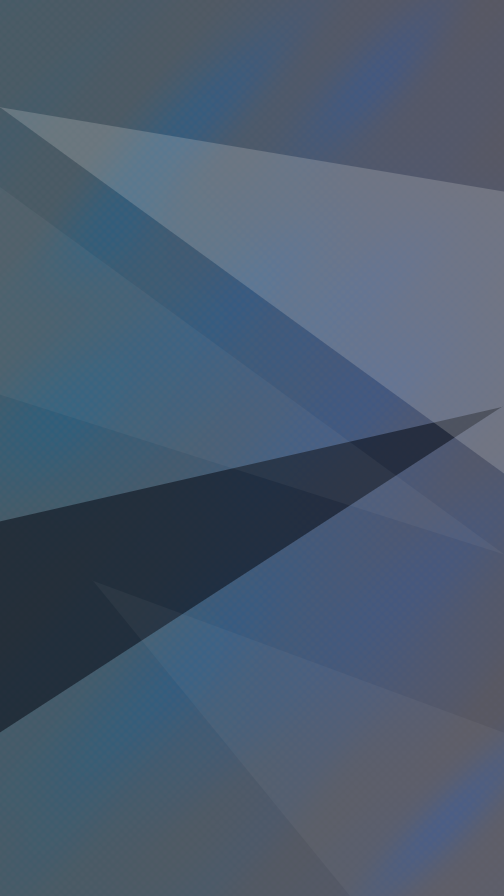
Write a Shadertoy shader that draws this background.

```glsl
// Draws translucent light and dark shards over a dotted slate-blue backdrop with diagonal glows.

const vec3 TEAL = vec3(0.155, 0.375, 0.505);
const vec3 INDIGO = vec3(0.245, 0.345, 0.54);
const vec3 GREY_LEFT = vec3(0.285, 0.355, 0.395);
const vec3 GREY_RIGHT = vec3(0.345, 0.345, 0.385);
const vec3 DOT_COLOR = vec3(0.36, 0.36, 0.43);
const vec3 SHADE = vec3(0.03, 0.05, 0.09);
const vec3 SHEEN = vec3(0.88, 0.88, 0.87);

const float DOT_CELLS = 58.0;      // dots across the width
const float DOT_STRENGTH = 0.26;
const float GLOW_STRENGTH = 0.72;
const float NOISE_STRENGTH = 0.22;
const float SHADE_ALPHA = 0.56;
const float LIGHT_ALPHA = 0.21;
const float BAND_ALPHA = 0.05;
const float FAINT_ALPHA = 0.045;

// Diagonal glows: centre xy, half length, half width
const int GLOW_COUNT = 9;
const vec4 GLOWS[GLOW_COUNT] = vec4[](
    vec4(0.42, 1.57, 0.25, 0.08), vec4(0.72, 1.60, 0.22, 0.06),
    vec4(0.23, 1.31, 0.16, 0.08), vec4(0.48, 1.18, 0.35, 0.20),
    vec4(0.14, 0.95, 0.20, 0.13), vec4(0.70, 1.03, 0.38, 0.20),
    vec4(0.39, 0.48, 0.42, 0.16), vec4(0.76, 0.57, 0.34, 0.18),
    vec4(0.90, 0.16, 0.25, 0.05));

vec2 gradientAt(vec2 cell) {
    float h = fract(sin(dot(cell, vec2(127.1, 311.7))) * 43758.5);
    return vec2(cos(6.2832 * h), sin(6.2832 * h));
}

float gradientNoise(vec2 p) {
    vec2 i = floor(p), f = fract(p);
    vec2 u = f * f * f * (f * (f * 6.0 - 15.0) + 10.0);
    vec2 e = vec2(0.0, 1.0);
    float low = mix(dot(gradientAt(i), f), dot(gradientAt(i + e.yx), f - e.yx), u.x);
    float high = mix(dot(gradientAt(i + e.xy), f - e.xy), dot(gradientAt(i + e.yy), f - e.yy), u.x);
    return mix(low, high, u.y);
}

// Rotates so that x runs along the up-right diagonal
vec2 toDiagonal(vec2 p) {
    return vec2(p.x + p.y, p.y - p.x) * 0.7071;
}

float cross2(vec2 a, vec2 b) {
    return a.x * b.y - a.y * b.x;
}

float edgeDistance(vec2 p, vec2 a, vec2 b) {
    return cross2(p - a, normalize(b - a));
}

// Antialiased coverage of a triangle of either winding
float triangle(vec2 p, vec2 a, vec2 b, vec2 c) {
    float winding = sign(cross2(b - a, c - a));
    float d = max(winding * edgeDistance(p, a, b),
              max(winding * edgeDistance(p, b, c), winding * edgeDistance(p, c, a)));
    return clamp(0.5 - d * iResolution.x, 0.0, 1.0);
}

// How blue the backdrop is: joined glows broken up by streaky noise
float blueness(vec2 p) {
    float rest = 1.0;
    for (int i = 0; i < GLOW_COUNT; i++) {
        vec2 q = toDiagonal(p - GLOWS[i].xy) / GLOWS[i].zw;
        rest *= 1.0 - GLOW_STRENGTH * exp(-dot(q, q));
    }
    float streaks = gradientNoise(toDiagonal(p) * vec2(2.5, 9.0));
    return clamp(1.0 - rest + NOISE_STRENGTH * streaks, 0.0, 1.0);
}

// Staggered round dots, 0 between them and 1 at their centres
float dots(vec2 p) {
    vec2 q = cos(p * DOT_CELLS * 3.14159);
    vec2 r = sin(p * DOT_CELLS * 3.14159);
    return max(q.x * q.x * q.y * q.y, r.x * r.x * r.y * r.y);
}

void mainImage(out vec4 fragColor, in vec2 fragCoord) {
    // Width is one unit; height is stretched to a 9:16 frame
    vec2 p = fragCoord / iResolution.xy * vec2(1.0, 16.0 / 9.0);

    // Backdrop
    float across = smoothstep(0.0, 0.9, p.x);
    vec3 grey = mix(GREY_LEFT, GREY_RIGHT, across);
    vec3 blue = mix(TEAL, INDIGO, across);
    vec3 color = mix(grey, blue, blueness(p));
    color = mix(color, DOT_COLOR, DOT_STRENGTH * (dots(p) - 0.25));

    // Dark shard below, pale shards above
    float shade = triangle(p, vec2(0.995, 0.970), vec2(-0.01, 0.741), vec2(-0.01, 0.318));
    float band = triangle(p, vec2(1.0, 0.678), vec2(-0.01, 1.414), vec2(-0.01, 0.998));
    float faint = triangle(p, vec2(0.185, 0.625), vec2(1.815, 0.023), vec2(1.204, -0.625));
    float light = triangle(p, vec2(0.0, 1.565), vec2(1.01, 1.396), vec2(1.01, 0.831));
    color = mix(color, SHADE, SHADE_ALPHA * shade);
    color = mix(color, SHEEN, BAND_ALPHA * band);
    color = mix(color, SHEEN, FAINT_ALPHA * faint);
    color = mix(color, SHEEN, LIGHT_ALPHA * light);

    fragColor = vec4(color, 1.0);
}
```
